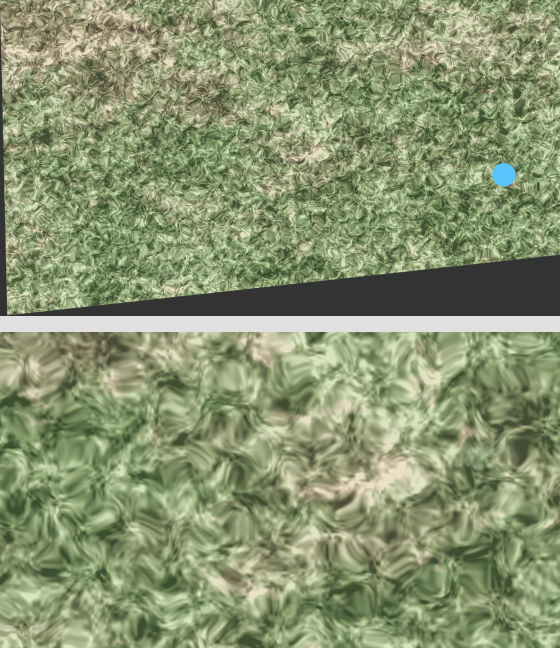
Top, the full canvas; bottom, a detail of the centre.
This texture is drawn by a Shadertoy shader. Its source:

```glsl
// Sunlit patchy lawn seen from above, with charcoal borders and a blue disc.

const vec3 CHARCOAL = vec3(0.20);
const vec3 SKY_BLUE = vec3(0.36, 0.77, 0.99);
const vec3 SHADE    = vec3(0.26, 0.30, 0.20);
const vec3 GRASS    = vec3(0.56, 0.60, 0.44);
const vec3 STRAW    = vec3(0.87, 0.89, 0.76);
const vec3 LUSH_TINT = vec3(-0.035, 0.012, -0.02);
const vec3 DRY_TINT  = vec3(0.065, -0.015, 0.025);
const vec3 WEED      = vec3(0.64, 0.73, 0.58);

float hash(vec2 p) {
    vec3 q = fract(vec3(p.xyx) * 0.1031);
    q += dot(q, q.yzx + 33.33);
    return fract((q.x + q.y) * q.z);
}

// Smooth value noise, centred on zero
float noise(vec2 p) {
    vec2 cell = floor(p), f = fract(p);
    f = f * f * (3.0 - 2.0 * f);
    float low  = mix(hash(cell), hash(cell + vec2(1, 0)), f.x);
    float high = mix(hash(cell + vec2(0, 1)), hash(cell + vec2(1, 1)), f.x);
    return mix(low, high, f.y) - 0.5;
}

vec2 rotate(vec2 p, float angle) {
    float c = cos(angle), s = sin(angle);
    return vec2(c * p.x + s * p.y, c * p.y - s * p.x);
}

float fbm(vec2 p) {
    float sum = 0.0, amplitude = 1.0;
    for (int i = 0; i < 3; i++) {
        sum += amplitude * noise(p);
        p = rotate(p, 0.6) * 2.1 + 17.0;
        amplitude *= 0.5;
    }
    return sum;
}

// Dryness from 0 (lush) to 1 (parched), strongest toward the upper left
float dryness(vec2 p) {
    float slope = 0.75 * (p.y - 0.5) - 0.22 * (p.x - 0.8);
    return smoothstep(-0.35, 0.85, slope + 0.7 * fbm(p * vec2(3.0, 6.0) + 5.0)
                                     + 0.45 * noise(p * vec2(22.0, 34.0)));
}

// Brightness of tufts, blades and the shadows between them
float grassTone(vec2 p, float dry) {
    vec2 bend = vec2(noise(p * 38.0), noise(p * 38.0 + 71.0)) * 0.022;
    vec2 q = p + bend;
    float tone = 0.20 * noise(p * vec2(9.0, 14.0) + 3.0);
    tone += 0.30 * noise(rotate(q, 0.35) * vec2(40.0, 58.0));
    tone += 0.30 * noise(rotate(q, 0.9) * vec2(75.0, 120.0) + 31.0);
    tone += 0.27 * noise(rotate(q, -0.5) * vec2(125.0, 180.0) + 57.0);
    tone += 0.25 * noise(q * 240.0 + 93.0);
    float tuft = smoothstep(0.12, 0.42, noise(rotate(q, 0.3) * vec2(38.0, 52.0) + 140.0));
    return tone - 0.11 * tuft + 0.04 * (dry - 0.3);
}

// Bare straw-coloured spots, wider than tall
float strawSpots(vec2 p, float dry) {
    vec2 q = p + 0.02 * vec2(noise(p * 60.0), noise(p * 60.0 + 9.0));
    float field = noise(q * vec2(24.0, 36.0) + 211.0) + 0.25 * noise(q * 110.0);
    return smoothstep(0.27, 0.47, field + 0.12 * (dry - 0.4));
}

// Sparse rosettes of pale broad leaves
float weeds(vec2 p, float spacing) {
    vec2 cell = floor(p / spacing);
    vec2 offset = vec2(hash(cell + 7.0), hash(cell + 19.0)) * 0.5 + 0.25;
    vec2 d = p - (cell + offset) * spacing;
    float size = 0.022 + 0.014 * hash(cell + 41.0);
    float area = 1.0 - smoothstep(0.4, 1.2, length(d * vec2(0.8, 1.2)) / size);
    float leaves = smoothstep(-0.08, 0.15, noise(rotate(d, 0.7) * vec2(75.0, 130.0) + cell * 13.0));
    return area * leaves * step(0.68, hash(cell + 3.0));
}

vec3 lawn(vec2 p) {
    float dry = dryness(p);
    float spots = strawSpots(p, dry);
    float tone = grassTone(p, dry) + 0.12 * spots;
    vec3 color = mix(GRASS, SHADE, clamp(-tone / 0.30, 0.0, 1.0));
    color = mix(color, STRAW, clamp(tone / 0.29, 0.0, 1.0));
    color += mix(LUSH_TINT, DRY_TINT, clamp(dry + 0.5 * spots, 0.0, 1.0));
    return mix(color, WEED + 0.4 * tone, 0.65 * weeds(p, 0.21));
}

// Signed distance to the line through a and b, positive on its left
float lineSide(vec2 p, vec2 a, vec2 b) {
    vec2 along = normalize(b - a);
    return dot(p - a, vec2(-along.y, along.x));
}

void mainImage(out vec4 fragColor, in vec2 fragCoord) {
    vec2 p = fragCoord / iResolution.y;
    float aspect = iResolution.x / iResolution.y;
    float edge = 0.75 / iResolution.y;

    // Slanted borders below and at the left
    vec2 corner = vec2(0.023, 0.002);
    float bottom = lineSide(p, corner, vec2(aspect, 0.194));
    float left = lineSide(p, vec2(0.0, 1.0), corner);
    float inside = smoothstep(-edge, edge, min(bottom, left));
    vec3 color = mix(CHARCOAL, clamp(lawn(p), 0.0, 1.0), inside);

    // Flat disc near the right side
    float disc = length(p - vec2(0.9 * aspect, 0.447)) - 0.037;
    color = mix(color, SKY_BLUE, 1.0 - smoothstep(-edge, edge, disc));
    fragColor = vec4(color, 1.0);
}
```
